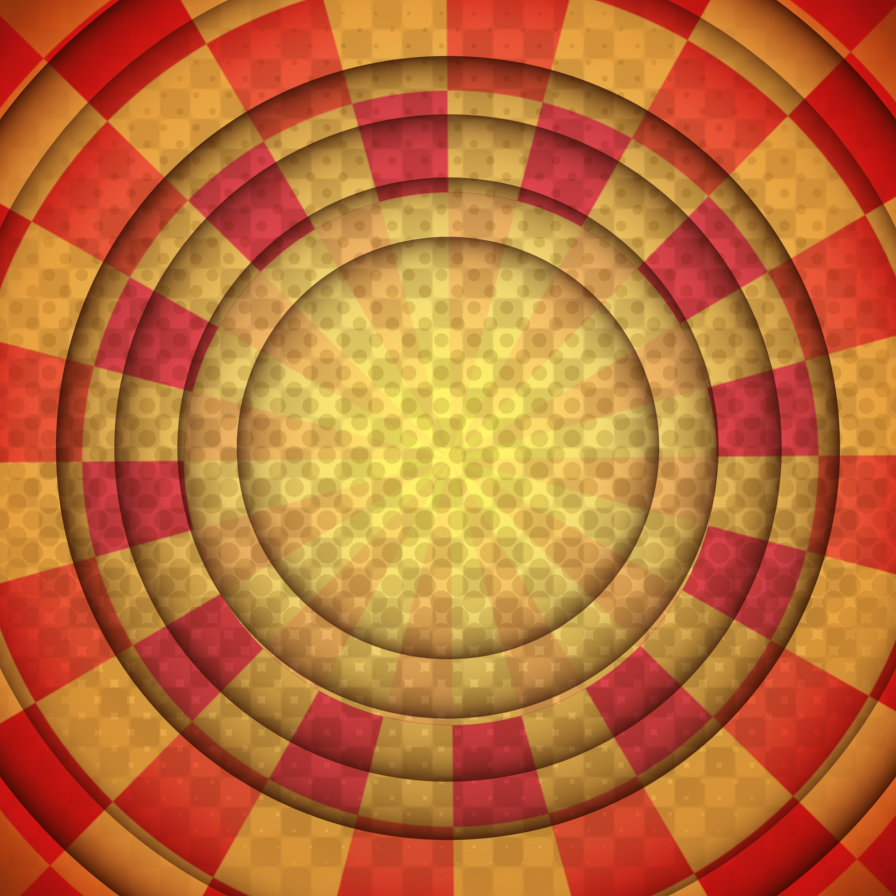
Write a three.js fragment shader that draws this background.

```glsl
// Sunlit target: nested recessed discs over a polar checker of gold and red,
// overlaid with a square checker and a halftone that swells downwards.
// Sectors come from sin(12 * angle), ring flips from signed radius tests.
varying vec2 vUv;

const float PI = 3.14159265;

// Soft sign: -1 to 1 across a thin edge
float side(float d) {
  return clamp(d / 0.0012, -1.0, 1.0);
}

// Polar checker: 1 on red fields, 0 on gold ones
float polarChecker(vec2 p, float radius) {
  float angle = atan(p.y, p.x) - 0.008;
  float field = -side(sin(12.0 * angle) * radius / 12.0);
  field *= side(radius - 0.297) * side(radius - 0.411);
  field *= side(radius - 0.537) * side(radius - 0.637);
  return 0.5 + 0.5 * field;
}

// Square checker: 1 on shaded cells
float squareChecker(vec2 uv) {
  vec2 wave = sin(PI * (uv - vec2(0.4826, 0.5)) / vec2(0.0338, 0.0334));
  return 0.5 + 0.5 * side(wave.x * wave.y * 0.0106);
}

// Halftone on a diagonal lattice, dots growing towards the bottom
float halftone(vec2 uv) {
  float pitch = 0.0258;
  vec2 q = vec2(uv.x + uv.y, uv.y - uv.x) * 0.70711;
  vec2 cell = (fract(q / pitch) - 0.5) * pitch;
  float dotRadius = mix(0.0178, 0.002, uv.y);
  return 1.0 - smoothstep(-0.001, 0.001, length(cell) - dotRadius);
}

// Shadow that falls inwards from the rim of a recessed disc
float innerShadow(float r, float rim, float width, float strength) {
  float depth = rim - r;
  float inside = smoothstep(-0.001, 0.001, depth);
  return inside * strength * exp(-max(depth, 0.0) / width);
}

void main() {
  vec2 p = vUv - 0.5;
  float r = length(p);
  vec2 sectorPos = vUv - vec2(0.5026, 0.488);
  float sectorR = length(sectorPos);

  // Gold fields, bright at the heart and amber outside
  vec3 gold = mix(vec3(1.0, 0.97, 0.40), vec3(0.96, 0.86, 0.46), smoothstep(0.0, 0.22, r));
  gold = mix(gold, vec3(0.91, 0.72, 0.34), smoothstep(0.20, 0.36, r));
  gold = mix(gold, vec3(0.92, 0.64, 0.25), smoothstep(0.36, 0.50, r));
  gold = mix(gold, vec3(0.86, 0.30, 0.08), smoothstep(0.52, 0.68, r));

  // Red fields: pale orange rays inside, crimson, then scarlet
  vec3 red = mix(vec3(1.0, 0.91, 0.42), vec3(0.95, 0.72, 0.40), smoothstep(0.02, 0.25, r));
  red = mix(red, vec3(0.88, 0.27, 0.30), smoothstep(0.296, 0.298, sectorR));
  red = mix(red, vec3(0.92, 0.34, 0.22), smoothstep(0.410, 0.412, sectorR));
  red = mix(red, vec3(0.84, 0.08, 0.07), smoothstep(0.44, 0.58, r));
  vec3 color = mix(gold, red, polarChecker(sectorPos, sectorR));

  // Overlays fade out towards the corners
  float overlay = 1.0 - smoothstep(0.42, 0.60, r);
  float checker = squareChecker(vUv) * mix(0.25, 1.0, overlay);
  color *= mix(vec3(1.0), vec3(0.89, 0.87, 0.84), checker);
  float dots = halftone(vUv) * mix(0.15, 1.0, overlay);
  color *= mix(vec3(1.0), vec3(0.91, 0.88, 0.81), dots);

  // Rims of the nested discs
  float light = 1.0;
  light *= 1.0 - innerShadow(r, 0.2357, 0.016, 0.66);
  light *= 1.0 - innerShadow(r, 0.302, 0.018, 0.68);
  light *= 1.0 - innerShadow(r, 0.3724, 0.019, 0.70);
  light *= 1.0 - innerShadow(r, 0.4375, 0.022, 0.80);
  light *= 1.0 - innerShadow(r, 0.557, 0.020, 0.55);
  light *= 1.0 - innerShadow(r, 0.620, 0.024, 0.82);
  color = mix(vec3(0.17, 0.04, 0.0), color, light);

  // Corner vignette
  color *= 1.0 - 0.35 * smoothstep(0.60, 0.72, r);
  gl_FragColor = vec4(color, 1.0);
}
```
